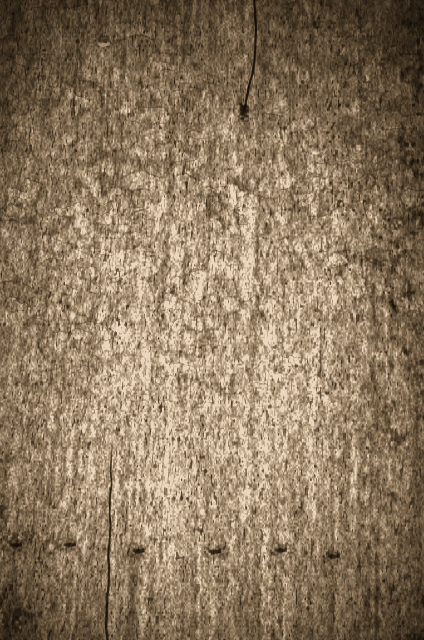
A WebGL 1 fragment shader for this texture:

```glsl
precision highp float;
// Weathered wooden board: fibrous grain, mottled veins, two cracks, nail holes and dark edges.
uniform vec2 u_resolution;

float hash(vec2 p) {
  return fract(sin(dot(p, vec2(12.9898, 78.233))) * 43758.5453);
}

float noise(vec2 p) {
  vec2 i = floor(p), f = fract(p);
  f = f * f * (3.0 - 2.0 * f);
  return mix(mix(hash(i), hash(i + vec2(1, 0)), f.x),
             mix(hash(i + vec2(0, 1)), hash(i + vec2(1, 1)), f.x), f.y);
}

float fbm(vec2 p) {
  float sum = 0.0, amp = 0.5;
  for (int i = 0; i < 4; i++) {
    sum += amp * noise(p);
    p = p * 2.03 + 17.3;
    amp *= 0.5;
  }
  return sum / 0.9375;
}

// Soft line around a horizontal offset
float stroke(float offset, float width) {
  return 1.0 - smoothstep(width * 0.4, width + 0.0015, abs(offset));
}

// Ragged elliptical mark
float blot(vec2 d, vec2 radius) {
  float ragged = 1.1 * (noise(d * 260.0 + 40.0) - 0.5);
  return 1.0 - smoothstep(0.3, 1.2, length(d / radius) + ragged);
}

void main() {
  vec2 uv = gl_FragCoord.xy / u_resolution;
  vec2 p = gl_FragCoord.xy / u_resolution.y;
  float aspect = u_resolution.x / u_resolution.y;

  // Grain leans right toward the upper left and bends gently
  vec2 g = p;
  g.x -= 0.22 * uv.y * max(0.0, 0.6 - uv.x);
  g.x += 0.012 * (noise(p * vec2(5.0, 3.0)) - 0.5);

  // Overall light: broad warm centre falling steeply to the edges
  vec2 q = abs(uv - vec2(0.48, 0.44)) / vec2(0.5, uv.y > 0.44 ? 0.56 : 0.44);
  float tone = 0.85 * (1.0 - 0.42 * pow(q.x, 2.5));
  tone *= uv.y > 0.44 ? 1.0 - 0.58 * pow(q.y, 2.1) : 1.0 - 0.42 * pow(q.y, 2.6);
  tone *= 1.0 - 0.25 * q.x * q.x * q.y * q.y;
  tone *= 1.0 + 0.2 * (fbm(p * vec2(11.0, 5.0) + 3.0) - 0.5);

  // Vertical streaks, stronger near the foot
  float lower = 1.0 - smoothstep(0.1, 0.5, uv.y);
  float streak = 0.6 * noise(g * vec2(170.0, 4.0)) + 0.4 * noise(g * vec2(60.0, 1.5) + 9.0);
  tone *= 1.0 + (0.32 + 0.26 * lower) * (streak - 0.5);
  float seam = smoothstep(0.76, 0.95, noise(g * vec2(110.0, 2.2) + 31.0));
  tone *= 1.0 - 0.32 * seam * noise(p * vec2(130.0, 70.0));

  // Mottled islands with dark winding outlines, in two sizes
  vec2 w = p + 0.022 * (vec2(fbm(p * 50.0), fbm(p * 50.0 + 50.0)) - 0.5);
  float figure = 0.2 + 0.8 * smoothstep(0.25, 0.5, uv.y);
  for (int i = 0; i < 2; i++) {
    float n = float(i);
    float island = noise(w * vec2(36.0, 42.0) * (1.0 + 0.7 * n) + 7.0 + 30.0 * n);
    float patchy = smoothstep(0.3, 0.65, noise(p * vec2(14.0, 16.0) + 21.0 + 9.0 * n));
    float vein = 1.0 - smoothstep(0.0, 0.11, abs(island - 0.55));
    float pale = smoothstep(0.5, 0.75, island) - 0.4;
    tone *= 1.0 + figure * (0.12 * pale - 0.21 * vein * patchy);
  }

  // Short fibres, speckle, dark flecks and pale scratches
  float fibre = 0.5 * noise(g * vec2(380.0, 150.0)) + 0.5 * noise(g * vec2(210.0, 75.0) + 5.0);
  tone *= 1.0 + 0.7 * (fibre - 0.5);
  tone *= 1.0 + 0.46 * (noise(p * vec2(510.0, 330.0)) - 0.5);
  float fleck = smoothstep(0.68, 0.95, noise(g * vec2(350.0, 140.0) + 77.0));
  float cluster = 0.4 + 0.8 * noise(p * vec2(60.0, 30.0) + 15.0);
  tone *= 1.0 - 0.5 * fleck * cluster;
  float scratch = smoothstep(0.82, 0.97, noise(g * vec2(220.0, 18.0) + 63.0));
  tone += 0.09 * scratch * smoothstep(0.4, 0.8, uv.y);

  // Fine grime gathering at the lower left and right edge
  float grime = smoothstep(0.42, 0.7, fbm(p * vec2(38.0, 32.0) + 12.0));
  grime *= smoothstep(0.25, 0.75, noise(g * vec2(270.0, 150.0) + 29.0));
  float grimeArea = (1.0 - smoothstep(0.0, 0.3, uv.x)) * lower + smoothstep(0.75, 1.0, uv.x);
  tone *= 1.0 - 0.5 * grime * min(grimeArea, 1.0);

  // Upper crack curving down to a small knot
  float wobble = 0.005 * (noise(vec2(uv.y * 45.0, 2.0)) - 0.5);
  float bend = max(0.0, 0.96 - uv.y);
  float upperX = (0.602 - 1.35 * bend * bend) * aspect + wobble;
  float upper = stroke(p.x - upperX, 0.0014) * smoothstep(0.815, 0.835, uv.y);
  tone *= 1.0 - 0.78 * upper;
  tone *= 1.0 - 0.65 * blot(p - vec2(0.574 * aspect, 0.826), vec2(0.009, 0.016));

  // Lower crack, wider toward the foot
  float lowerX = mix(0.251, 0.265, uv.y / 0.32) * aspect + wobble * 0.6;
  float lowerWidth = mix(0.0018, 0.0006, uv.y / 0.32);
  float split = stroke(p.x - lowerX, lowerWidth) * (1.0 - smoothstep(0.27, 0.325, uv.y));
  tone *= 1.0 - 0.72 * split;

  // Row of nail holes with flattened stains
  for (int i = 0; i < 6; i++) {
    float n = float(i);
    vec2 nail = vec2((0.037 + 0.151 * n - 0.024 * sin(1.3 * n)) * aspect,
                     0.148 - 0.003 * n + 0.004 * sin(2.0 * n));
    tone *= 1.0 - 0.65 * blot(p - nail, vec2(0.013, 0.005));
    tone *= 1.0 - 0.25 * blot(p - nail, vec2(0.02, 0.014));
  }

  // Pale chip with a dark rim near the top left
  vec2 chip = p - vec2(0.245 * aspect, 0.932);
  tone *= 1.0 - 0.4 * blot(chip - vec2(0.0, 0.004), vec2(0.015, 0.01));
  tone = mix(tone, 0.72, 0.8 * blot(chip + vec2(0.001, 0.002), vec2(0.011, 0.005)));

  // Brown to cream colouring
  tone = clamp(tone, 0.07, 0.92);
  gl_FragColor = vec4(tone * (vec3(1.0, 0.74, 0.42) + tone * vec3(0.0, 0.19, 0.42)), 1.0);
}
```
